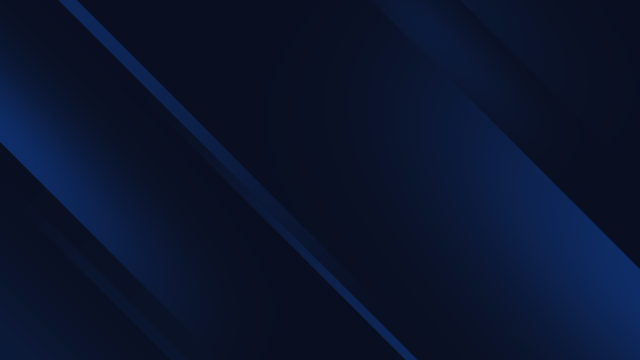
This background is drawn by a WebGL 1 fragment shader. Its source:

```glsl
precision highp float;

uniform vec2 u_resolution;

// Soft-edged strip between two diagonals
float strip(float across, float low, float high) {
  float soft = 1.0 / u_resolution.y;
  return smoothstep(low - soft, low + soft, across)
       * (1.0 - smoothstep(high - soft, high + soft, across));
}

// Bell-shaped falloff around a diagonal
float bell(float across, float center, float width) {
  float d = (across - center) / width;
  return exp(-d * d);
}

float fadeOut(float start, float end, float along) {
  return 1.0 - smoothstep(start, end, along);
}

void main() {
  vec2 p = gl_FragCoord.xy / u_resolution.y;

  // Diagonal axes: across the strips, and along them toward the lower right
  float across = p.x + p.y - 1.0;
  float along = p.x - p.y + 1.0;

  // Wide left beam
  float light = 0.92 * strip(across, -0.394, 0.12)
              * bell(across, -0.394, 0.22) * fadeOut(0.3, 1.8, along);

  // Lower left corner glow and faint strips
  light += 0.3 * strip(across, -2.0, -0.525) * bell(across, -1.0, 0.28);
  light += 0.18 * strip(across, -0.525, -0.479) * smoothstep(0.45, 1.15, along);
  light += 0.07 * strip(across, -0.479, -0.394) * smoothstep(0.5, 1.3, along);

  // Pair of narrow streaks fading in opposite directions
  light += 0.7 * strip(across, 0.162, 0.213) * fadeOut(0.2, 2.1, along);
  light += 0.75 * strip(across, 0.127, 0.16) * smoothstep(0.6, 2.3, along);

  // Wide right beam
  light += 0.9 * strip(across, 0.1, 1.03)
         * bell(across, 1.03, 0.42) * smoothstep(0.8, 2.7, along);

  // Upper right panels
  light += 0.32 * strip(across, 1.03, 1.278) * bell(across, 1.1, 0.13)
         * smoothstep(0.8, 1.25, along) * fadeOut(1.3, 2.1, along);
  light += 0.2 * strip(across, 1.278, 3.0)
         * bell(across, 1.278, 0.22) * fadeOut(1.2, 2.2, along);

  vec3 navy = vec3(0.037, 0.06, 0.13);
  vec3 blue = vec3(0.06, 0.19, 0.44);
  gl_FragColor = vec4(mix(navy, blue, clamp(light, 0.0, 1.0)), 1.0);
}
```
